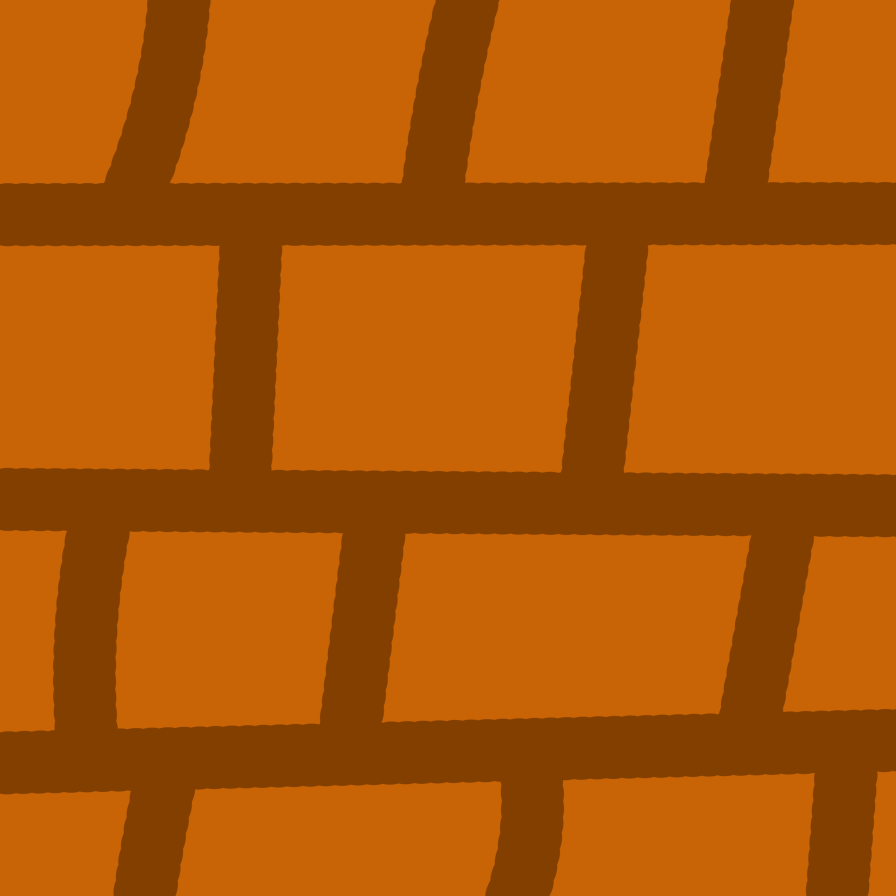
This pattern is drawn by a Shadertoy shader. Its source:

```glsl
// Flat brick wall in four courses, with wide hand-drawn mortar joints.
// Each joint is a chain of overlapping round brush dabs along a path;
// bed joints tilt slightly, upright joints lean and bow within a course.

const vec3 BRICK = vec3(0.784, 0.392, 0.018);
const vec3 MORTAR = vec3(0.510, 0.247, 0.0);
const float DAB_RADIUS = 0.0352;
const float DAB_STEP = 0.0178;
const int BEDS = 3;
const int UPRIGHTS = 3;

// Bed joints from the bottom up: height at the left edge, slope
const vec2 BED[3] = vec2[3](
    vec2(0.1484, 0.0254), vec2(0.4427, -0.0072), vec2(0.7604, 0.0013));

// Courses from the bottom up: middle height, half of the visible height
const vec2 COURSE[4] = vec2[4](
    vec2(0.064, 0.064), vec2(0.301, 0.106),
    vec2(0.600, 0.125), vec2(0.898, 0.102));

// Upright joints per course: first x, spacing, shift of the middle joint
const vec3 SPACING[4] = vec3[4](
    vec3(0.1727, 0.3831, 0.0296), vec3(0.1027, 0.3764, -0.0743),
    vec3(0.2741, 0.4010, 0.0), vec3(0.1764, 0.3300, -0.0036));

// Lean of the first joint, change of lean from joint to joint
const vec2 LEAN[4] = vec2[4](
    vec2(0.178, -0.052), vec2(0.066, 0.056),
    vec2(0.047, 0.062), vec2(0.230, -0.043));

// Sideways bow of each upright joint
const vec3 BOW[4] = vec3[4](
    vec3(-0.001, 0.0065, 0.0), vec3(-0.0065, 0.0, 0.0),
    vec3(0.0), vec3(0.008, -0.003, 0.0));

// Signed distance to a chain of dabs; across is measured from its path
float dabChain(float along, float across) {
    float offset = (fract(along / DAB_STEP) - 0.5) * DAB_STEP;
    return length(vec2(offset, across)) - DAB_RADIUS;
}

float bedJoint(vec2 p, vec2 bed) {
    float stretch = sqrt(1.0 + bed.y * bed.y);
    return dabChain(p.x * stretch, (p.y - bed.x - bed.y * p.x) / stretch);
}

float uprightJoint(vec2 p, int course, int i) {
    float k = float(i);
    float rise = p.y - COURSE[course].x;
    float t = rise / COURSE[course].y;
    float lean = LEAN[course].x + LEAN[course].y * k;
    float bow = BOW[course][i];
    float x = SPACING[course].x + SPACING[course].y * k;
    if (i == 1) x += SPACING[course].z;
    x += lean * rise + bow * (1.0 - t * t);
    float slope = lean - 2.0 * bow * t / COURSE[course].y;
    return dabChain(p.y * sqrt(1.0 + lean * lean),
                    (p.x - x) * inversesqrt(1.0 + slope * slope));
}

void mainImage(out vec4 fragColor, in vec2 fragCoord) {
    vec2 p = fragCoord / iResolution.y;
    float pixel = 1.0 / iResolution.y;

    // Bed joints, counting those below to find the course
    float d = 1.0;
    int course = 0;
    for (int i = 0; i < BEDS; i++) {
        d = min(d, bedJoint(p, BED[i]));
        if (p.y > BED[i].x + BED[i].y * p.x) course++;
    }

    // Upright joints of this course
    for (int i = 0; i < UPRIGHTS; i++)
        d = min(d, uprightJoint(p, course, i));

    float brick = smoothstep(-0.75 * pixel, 0.75 * pixel, d);
    fragColor = vec4(mix(MORTAR, BRICK, brick), 1.0);
}
```
